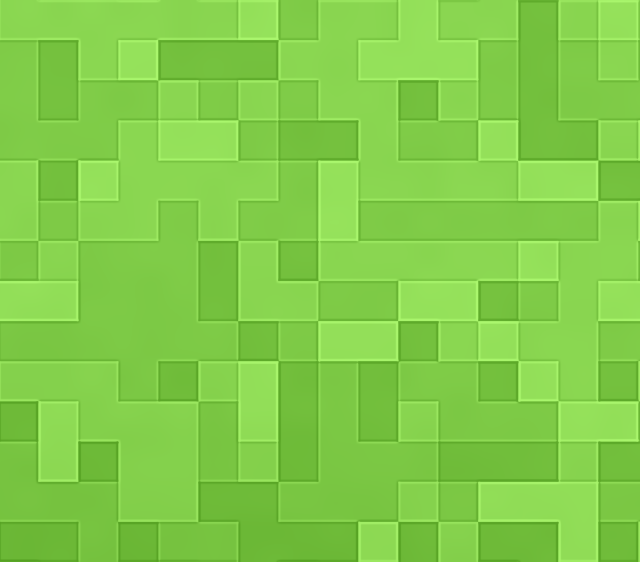
This pattern is drawn by a Shadertoy shader. Its source:

```glsl
// Mosaic of square green tiles in four tones; unlike neighbours meet in a thin bright and dark rim.

const vec2  GRID        = vec2(16.0, 14.0);       // tiles across and down
const vec2  GRID_SHIFT  = vec2(0.04, 0.0);        // in tiles
const vec3  BASE_GREEN  = vec3(0.51, 0.81, 0.29);
const vec3  TONE_TINT   = vec3(1.0, 1.0, 0.88);   // how a tone step moves each channel
const vec3  TONE_LIMITS = vec3(0.19, 0.55, 0.84); // dark | middle | light | bright
const float TONE_STEP   = 0.042;
const float TONE_CENTRE = 1.3;
const float PAIR_CHANCE = 0.2;                    // tiles that copy their left neighbour
const float EDGE_SOFT   = 0.025;                  // half widths, in tiles
const float RIM_REACH   = 0.085;
const float RIM_GAIN    = 4.0;
const float RIM_LIGHT   = 0.085;
const float SHADE_DEPTH = 0.035;                  // darkening toward the lower left
const float MOTTLE      = 0.014;
const float SEED        = 7.0;

float hash(vec2 p) {
    vec3 q = fract(vec3(p.xyx) * 0.1031);
    q += dot(q, q.yzx + 33.33);
    return fract((q.x + q.y) * q.z);
}

float valueNoise(vec2 p) {
    vec2 i = floor(p), f = fract(p);
    f = f * f * (3.0 - 2.0 * f);
    return mix(mix(hash(i), hash(i + vec2(1, 0)), f.x),
               mix(hash(i + vec2(0, 1)), hash(i + vec2(1, 1)), f.x), f.y);
}

// Tone of a tile: 0 dark, 1 middle, 2 light, 3 bright
float tileRank(vec2 tile) {
    vec2 id = tile + 40.0 + SEED * vec2(13.0, 29.0);
    if (hash(id + 217.0) < PAIR_CHANCE) id.x -= 1.0;
    float pick = hash(id) + 0.12 * (tile.y / GRID.y - 0.5);
    return dot(step(TONE_LIMITS, vec3(pick)), vec3(1.0));
}

// Blend of the four tiles around a corner; weight runs from lower left to upper right
float blendRanks(vec4 ranks, vec2 weight) {
    return mix(mix(ranks.x, ranks.y, weight.x), mix(ranks.z, ranks.w, weight.x), weight.y);
}

void mainImage(out vec4 fragColor, in vec2 fragCoord) {
    vec2 uv = fragCoord / iResolution.xy;
    vec2 p = uv * GRID + GRID_SHIFT;

    // Four tiles that share the nearest grid corner
    vec2 corner = floor(p + 0.5);
    vec2 offset = p - corner;
    vec4 ranks = vec4(tileRank(corner - 1.0), tileRank(corner - vec2(0, 1)),
                      tileRank(corner - vec2(1, 0)), tileRank(corner));

    // Crisp and wide blends; their difference gives the rims
    vec2 soft = max(vec2(EDGE_SOFT), 0.7 * GRID / iResolution.xy);
    vec2 reach = soft + RIM_REACH - EDGE_SOFT;
    float crisp = blendRanks(ranks, smoothstep(-soft, soft, offset));
    float wide = blendRanks(ranks, smoothstep(-reach, reach, offset));
    float rim = RIM_LIGHT * tanh(RIM_GAIN * (crisp - wide));

    // Broad shading and faint mottling
    float shade = -SHADE_DEPTH * (1.0 - smoothstep(0.0, 0.75, 0.35 * uv.x + uv.y));
    float mottle = MOTTLE * (valueNoise(p * 1.3 + 60.0) - 0.5);

    float tone = (crisp - TONE_CENTRE) * TONE_STEP + rim + shade + mottle;
    fragColor = vec4(BASE_GREEN + TONE_TINT * tone, 1.0);
}
```
